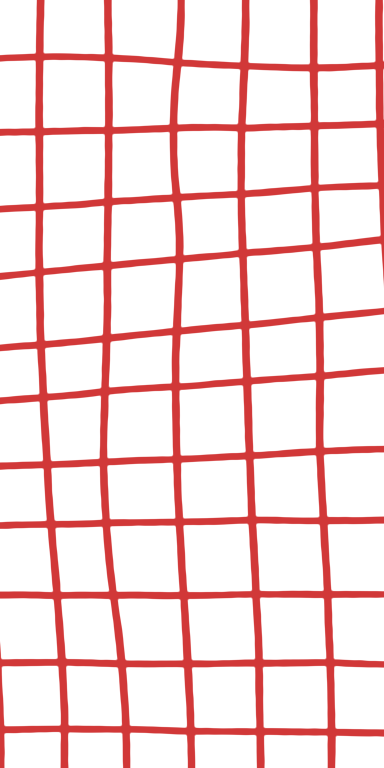
A Shadertoy shader for this pattern:

```glsl
const float ROWS = 11.0;
const float COLUMNS = 7.0;
const float ROW_HALF_WIDTH = 0.0088;
const float COLUMN_HALF_WIDTH = 0.0099;
const vec3 PAPER = vec3(1.0);
const vec3 INK = vec3(0.82, 0.22, 0.22);

float hash(float n) {
    return fract(sin(n * 127.1) * 43758.5);
}

// Smooth 1D noise in -1..1, different for each seed
float noise(float x, float seed) {
    float cell = floor(x);
    float f = fract(x);
    float a = hash(cell + seed * 57.0);
    float b = hash(cell + 1.0 + seed * 57.0);
    return mix(a, b, f * f * (3.0 - 2.0 * f)) * 2.0 - 1.0;
}

float bump(float x, float center, float width) {
    float d = (x - center) / width;
    return exp(-d * d);
}

float smoothMin(float a, float b, float k) {
    float h = max(k - abs(a - b), 0.0) / k;
    return min(a, b) - h * h * k * 0.25;
}

// Height of a row: uneven spacing, with the middle rows climbing to the right
float rowCenter(float row, float x) {
    float spacing = 0.1615 + 0.1742 * row - 0.0208 * bump(row, 6.0, 2.0);
    float unevenness = 0.0117 * cos(3.14159 * row) * bump(row, 4.5, 2.5);
    float climb = 0.1068 * bump(row, 3.7, 2.7) - 0.0078;
    float sag = 0.0156 * bump(row, 0.0, 0.8) * sin(4.2 * (x - 0.47));
    float wobble = 0.003 * noise(x * 6.0, row + 3.0);
    return spacing + unevenness - climb * (x - 0.47) + sag + wobble;
}

// Position of a column: drifts right on the way down, with local bends
float columnCenter(float column, float y) {
    float top = 0.104 + 0.1784 * (column - 1.0);
    float bottom = 0.164 + 0.1732 * (column - 1.0) + 0.0104 * cos(1.05 * column);
    float x = mix(top, bottom, smoothstep(0.7, 2.0, y));
    x -= 0.034 * bump(column, 2.2, 0.88) * bump(y, 1.32, 0.38);
    x += 0.0104 * bump(column, 3.0, 0.5) * cos(9.24 * y) * (1.0 - smoothstep(0.6, 1.0, y));
    x -= 0.0104 * bump(column, 4.0, 0.5) * bump(y, 0.5, 0.3);
    x += 0.013 * bump(column, 5.0, 0.5) * bump(y, 0.85, 0.25);
    x += bump(column, 6.0, 0.5) * (0.042 * y * y - 0.0104);
    return x + 0.002 * noise(y * 6.0, column + 31.0);
}

// Signed distance to a stroke with a slightly rough edge
float stroke(float offset, float along, float halfWidth, float seed) {
    float side = offset < 0.0 ? 0.0 : 40.0;
    float swell = 0.0007 * noise(along * 14.0, seed + side);
    float grain = 0.0004 * noise(along * 50.0, seed + side + 7.0);
    return abs(offset) - halfWidth - swell - grain;
}

void mainImage(out vec4 fragColor, in vec2 fragCoord) {
    // Canvas is one unit wide and two tall, measured from the top
    vec2 uv = fragCoord / iResolution.xy;
    vec2 p = vec2(uv.x, 2.0 * (1.0 - uv.y));

    float rows = 1.0;
    for (float i = 0.0; i < ROWS; i++) {
        float offset = p.y - rowCenter(i, p.x);
        rows = min(rows, stroke(offset, p.x, ROW_HALF_WIDTH, i));
    }

    float columns = 1.0;
    for (float i = 0.0; i < COLUMNS; i++) {
        float offset = p.x - columnCenter(i, p.y);
        columns = min(columns, stroke(offset, p.y, COLUMN_HALF_WIDTH, i + 20.0));
    }

    // Ink pools softly in the corners of each crossing
    float d = smoothMin(rows, columns, 0.006);
    float edge = 0.75 / iResolution.x;
    float ink = 1.0 - smoothstep(-edge, edge, d);
    fragColor = vec4(mix(PAPER, INK, ink), 1.0);
}
```
